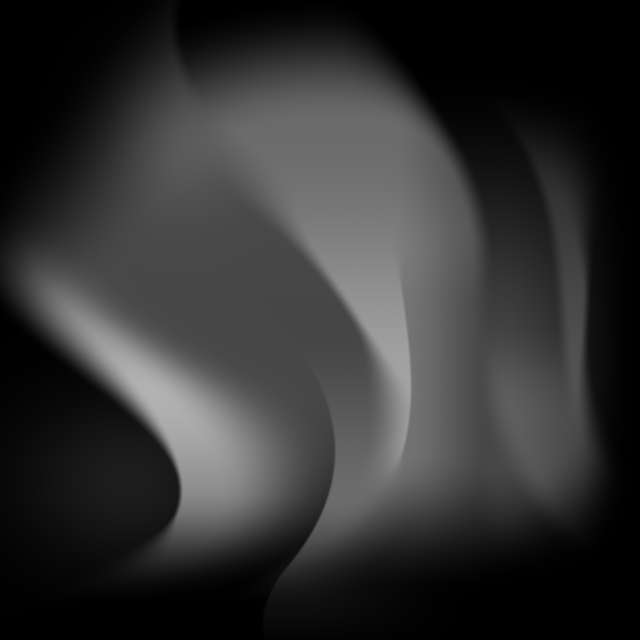
Give the GLSL for this background, as a Shadertoy shader.

```glsl
// Soft grey silk folds glowing out of a black background.
#define PANEL_TONE 0.28
#define RIBBON_GLOW 0.42
#define DOME_TONE 0.42
#define FLAME_TONE 0.64
#define DOME_CENTER vec2(0.514, 0.417)
#define DOME_RADII vec2(0.236, 0.297)
#define CREST_OFFSET 0.055
#define GRAIN 0.004

// Cubic through four x positions spaced evenly from height top to bottom.
float curveX(float y, float top, float bottom, vec4 x) {
    float u = clamp(3.0 * (y - top) / (bottom - top), -0.6, 3.6);
    float a = u - 1.0, b = u - 2.0, c = u - 3.0;
    return dot(x, vec4(-a * b * c / 6.0, u * b * c / 2.0,
                       -u * a * c / 2.0, u * a * b / 6.0));
}

float softEdge(float x, float center, float halfWidth) {
    return smoothstep(center - halfWidth, center + halfWidth, x);
}

float fall(float start, float end, float x) {
    return 1.0 - smoothstep(start, end, x);
}

float bell(float x) {
    return exp(-x * x);
}

// Left panel and the bright ribbon along its lower rim.
float leftFold(vec2 p) {
    float rim = curveX(p.y, 0.443, 0.872, vec4(0.020, 0.160, 0.275, 0.215));
    float softness = mix(0.06, 0.005, smoothstep(0.50, 0.76, p.y))
                   + 0.05 * smoothstep(0.80, 0.90, p.y);
    float panel = PANEL_TONE * smoothstep(0.20, 0.52, p.x + 0.8 * p.y)
                * fall(0.60, 0.92, p.y)
                + 0.10 * bell(length(p - vec2(0.28, 0.20)) / 0.11);
    float spread = mix(0.06, 0.125, smoothstep(0.45, 0.72, p.y));
    float crest = bell(max(p.x - rim - CREST_OFFSET, 0.0) / spread);
    float ribbon = RIBBON_GLOW * crest * smoothstep(0.33, 0.62, p.y)
                 * fall(0.76, 0.95, p.y);
    float shadow = 0.115 * bell(length((p - vec2(0.20, 0.75)) / vec2(0.17, 0.13)));
    return mix(shadow, panel + ribbon, softEdge(p.x, rim, softness));
}

// Dim veil at the right with a leaf and a narrow strip.
float rightVeil(vec2 p) {
    float leafX = curveX(p.y, 0.560, 0.853, vec4(0.755, 0.781, 0.826, 0.904));
    float stripX = curveX(p.y, 0.221, 0.625, vec4(0.814, 0.863, 0.879, 0.892));
    float endX = curveX(p.y, 0.443, 0.724, vec4(0.918, 0.914, 0.919, 0.958));
    float veil = 0.28 * smoothstep(0.10, 0.60, p.y) * fall(0.72, 0.92, p.y)
               * (1.0 - 0.3 * smoothstep(0.78, 0.90, p.x));
    float leaf = 0.10 * softEdge(p.x, leafX, 0.03) * smoothstep(0.50, 0.65, p.y);
    float strip = 0.12 * softEdge(p.x, stripX, 0.012)
                * smoothstep(0.13, 0.32, p.y) * fall(0.50, 0.68, p.y);
    float endSoftness = 0.008 + 0.05 * fall(0.20, 0.46, p.y)
                      + 0.02 * smoothstep(0.52, 0.70, p.y);
    float vignette = fall(0.42, 0.58, length(p - 0.5)) * fall(0.90, 1.0, p.x);
    return (veil + leaf + strip) * vignette
         * (1.0 - 0.75 * softEdge(p.x, endX, endSoftness));
}

// Rounded dome: firm on its right side, hazy along the top.
float domeMask(vec2 p) {
    vec2 d = p - DOME_CENTER;
    float softness = mix(0.42, 0.10, smoothstep(0.0, 0.2, d.x));
    d = vec2(d.x < 0.0 ? 0.6 * d.x : d.x, min(d.y, 0.0)) / DOME_RADII;
    return fall(1.0 - 0.6 * softness, 1.0 + softness, length(d));
}

float foldTone(vec2 p) {
    // Central tongue below the flame
    float tongueX = curveX(p.y, 0.456, 0.911, vec4(0.393, 0.503, 0.517, 0.426));
    tongueX += 7.0 * pow(max(p.y - 0.885, 0.0), 2.0);
    float tongueEdge = softEdge(p.x, tongueX, 0.003);
    float tongue = (0.27 + 0.15 * smoothstep(0.50, 0.78, p.y)) * fall(0.78, 0.95, p.y);
    float left = mix(leftFold(p), tongue, tongueEdge * smoothstep(0.40, 0.55, p.y));

    // Bright flame inside the dome and the shaded side beside it
    float flame = mix(DOME_TONE, FLAME_TONE, smoothstep(0.20, 0.62, p.y))
                * fall(0.68, 0.92, p.y);
    float side = mix(0.46, 0.27, smoothstep(0.62, 0.78, p.x)) * fall(0.70, 0.93, p.y);
    float upperSide = flame * (1.0 - 0.3 * smoothstep(0.60, 0.76, p.x));
    side = mix(upperSide, side, smoothstep(0.30, 0.48, p.y));
    flame = mix(flame, tongue, smoothstep(0.70, 0.83, p.y));

    float dome = domeMask(p);
    float veil = rightVeil(p);
    float sideX = curveX(p.y, 0.326, 0.794, vec4(0.617, 0.632, 0.641, 0.590));
    float sideSoftness = 0.003 + 0.03 * fall(0.32, 0.46, p.y)
                       + 0.08 * smoothstep(0.70, 0.85, p.y);
    float right = mix(veil, mix(flame, side, softEdge(p.x, sideX, sideSoftness)), dome);

    // Long S-shaped crease between the left and right folds
    float creaseX = curveX(p.y, 0.026, 0.781, vec4(0.273, 0.387, 0.574, 0.573));
    float creaseSoftness = 0.012 + 0.05 * bell((p.y - 0.27) / 0.09)
                         + 0.03 * smoothstep(0.50, 0.65, p.y);
    float tone = mix(left, right, softEdge(p.x, creaseX, creaseSoftness));
    float tail = 0.06 * tongueEdge * smoothstep(0.80, 0.90, p.y)
               * fall(0.45, 0.75, p.x) * fall(0.93, 1.03, p.y);
    return tone + tail;
}

void mainImage(out vec4 fragColor, in vec2 fragCoord) {
    vec2 p = fragCoord / iResolution.xy;
    p.y = 1.0 - p.y; // measure height from the top
    float tone = foldTone(p);
    // Fine layered sines break up banding
    tone += GRAIN * tone * sin(910.0 * p.x + 3.0 * sin(730.0 * p.y));
    fragColor = vec4(vec3(clamp(tone, 0.0, 1.0)), 1.0);
}
```
